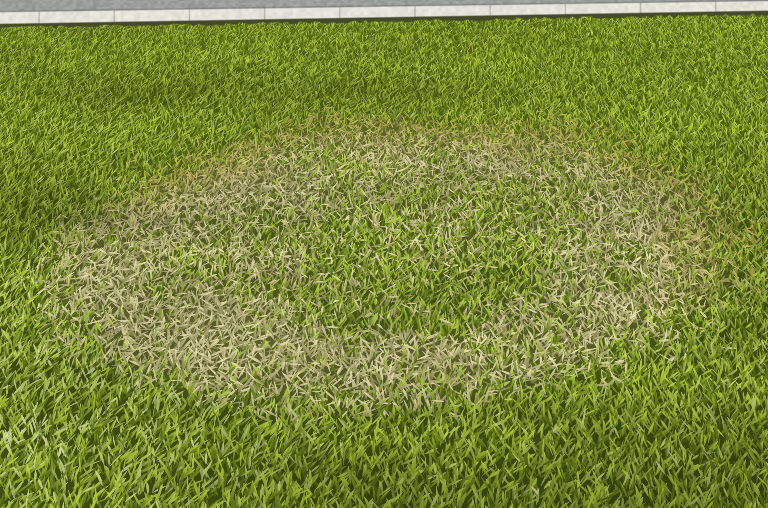
Reproduce this texture procedurally as a WebGL 1 fragment shader.

```glsl
precision highp float;
// A sunlit lawn with a dry oval ring of straw, below a pale kerb and a strip of road.
uniform vec2 u_resolution;

const float HORIZON = 1.50;               // height where the ground would vanish
const float BLADE_FREQ = 46.0;            // blade cells per ground unit
const float BLADE_WIDTH = 0.095;          // half width, in cells
const float LEAN = 0.22;                  // mean tilt of the blades
const float UPRIGHT = 0.7;                // how far blades ignore the fanning of the ground
const vec2 RING_CENTER = vec2(0.770, 0.485);
const vec2 RING_RADII = vec2(0.700, 0.290);
const float RING_TILT = 0.06;
const vec3 SHADE_GREEN = vec3(0.19, 0.24, 0.05);
const vec3 SHADE_STRAW = vec3(0.31, 0.31, 0.14);
const vec3 GRASS_DARK = vec3(0.33, 0.42, 0.07);
const vec3 GRASS_LIGHT = vec3(0.63, 0.72, 0.22);
const vec3 STRAW_DARK = vec3(0.49, 0.48, 0.28);
const vec3 STRAW_LIGHT = vec3(0.86, 0.83, 0.65);
const vec3 STRAW_BROWN = vec3(0.60, 0.53, 0.24);
const vec3 GLINT = vec3(0.80, 0.84, 0.64);
const vec3 ROAD = vec3(0.61, 0.62, 0.61);
const vec3 KERB = vec3(0.89, 0.89, 0.85);

vec4 hash4(vec3 p) {
  vec4 q = fract(p.xyzx * vec4(0.1031, 0.1030, 0.0973, 0.1099));
  q += dot(q, q.wzxy + 33.33);
  return fract((q.xxyz + q.yzzw) * q.zywx);
}

float noise(vec2 p) {
  vec2 i = floor(p), f = fract(p);
  f = f * f * (3.0 - 2.0 * f);
  float a = hash4(vec3(i, 7.0)).x;
  float b = hash4(vec3(i + vec2(1.0, 0.0), 7.0)).x;
  float c = hash4(vec3(i + vec2(0.0, 1.0), 7.0)).x;
  float d = hash4(vec3(i + 1.0, 7.0)).x;
  return mix(mix(a, b, f.x), mix(c, d, f.x), f.y);
}

float fbm(vec2 p) {
  return 0.55 * noise(p) + 0.30 * noise(p * 2.1 + 17.0) + 0.15 * noise(p * 4.3 + 41.0);
}

float blob(vec2 p, vec2 center, vec2 size) {
  vec2 d = (p - center) / size;
  return exp(-dot(d, d));
}

// x: share of dry blades, y: how brown the straw is
vec2 dryness(vec2 p) {
  float c = cos(RING_TILT), s = sin(RING_TILT);
  vec2 d = p - RING_CENTER;
  vec2 e = vec2(c * d.x + s * d.y, c * d.y - s * d.x) / RING_RADII;
  float clumps = fbm(p * vec2(9.0, 13.0)) - 0.5;
  float r = length(e) + 0.22 * clumps;
  float inside = 1.0 - smoothstep(0.80, 1.10, r);
  float rim = smoothstep(0.28, 0.80, r + 0.25 * clumps);
  float dry = mix(0.36, 0.76, rim) + 0.6 * clumps;
  dry += 0.20 * blob(p, vec2(0.30, 0.37), vec2(0.28, 0.15));
  dry += 0.12 * blob(p, vec2(1.20, 0.56), vec2(0.15, 0.10));
  dry -= 0.28 * blob(p, vec2(0.90, 0.43), vec2(0.12, 0.06));
  float brown = smoothstep(0.68, 1.0, r) * smoothstep(-0.25, 0.45, e.y + 0.45 * e.x);
  brown *= 1.0 - 0.8 * blob(p, vec2(1.20, 0.57), vec2(0.13, 0.08));
  return vec2(clamp(dry, 0.04, 0.95) * inside, brown);
}

vec3 lawn(vec2 p) {
  float h = HORIZON - p.y;
  vec2 ground = vec2((p.x - 0.75) / h, -log(h));
  float shear = UPRIGHT * ground.x;
  float px = BLADE_FREQ / (h * u_resolution.y);
  vec2 dry = dryness(p);
  float far = smoothstep(0.45, 1.0, p.y);

  // broad light and shade
  float tone = 1.03 + 0.03 * far + 0.20 * (fbm(p * vec2(4.0, 16.0)) - 0.5);
  tone -= 0.13 * blob(p, vec2(0.45, 0.82), vec2(0.70, 0.035));
  tone -= 0.14 * blob(p, vec2(0.08, 0.59), vec2(0.24, 0.06));
  tone -= 0.15 * (1.0 - smoothstep(0.0, 0.24, p.y)) * smoothstep(0.1, 0.7, p.x);
  float haze = blob(p, vec2(0.05, 0.20), vec2(0.40, 0.25));

  vec3 shade = mix(SHADE_GREEN, SHADE_STRAW, dry.x);
  vec3 col = mix(shade, mix(GRASS_DARK, STRAW_DARK, dry.x), 0.25 + 0.45 * far);

  // stacked layers of tapered blades
  for (int layer = 0; layer < 8; layer++) {
    float k = float(layer);
    vec2 g = ground * BLADE_FREQ * (1.0 + 0.06 * k) + vec2(101.3, 127.7) + k * 3.71;
    vec2 cell = floor(g);
    for (int j = 0; j < 9; j++) {
      vec2 id = cell + vec2(mod(float(j), 3.0), floor(float(j) / 3.0)) - 1.0;
      vec4 rnd = hash4(vec3(id, k + 1.0));
      vec4 look = hash4(vec3(id, k + 23.0));
      float straw = step(look.x, dry.x);
      float angle = LEAN + (rnd.z - 0.5) * mix(1.9, 2.9, straw);
      vec2 dir = vec2(sin(angle), cos(angle));
      vec2 d = g - id - rnd.xy;
      d.x -= shear * d.y;
      float halfLen = 0.45 + 0.45 * rnd.w;
      float t = dot(d, dir) / halfLen;
      float across = abs(d.x * dir.y - d.y * dir.x + 0.10 * t * t * (look.w - 0.5));
      float w = BLADE_WIDTH * (0.6 + 0.7 * look.w) * max(1.0 - t * t, 0.0);
      float cover = 1.0 - smoothstep(w - 0.6 * px, w + 0.6 * px, across);
      cover *= 1.0 - smoothstep(0.85, 1.0, abs(t));
      float lit = clamp(look.y * 0.95 - 0.05 + 0.22 * t + 0.03 * k, 0.0, 1.0);
      vec3 green = mix(GRASS_DARK, GRASS_LIGHT, lit) * (0.82 + 0.25 * lit);
      float shine = smoothstep(0.80 - 0.25 * haze, 1.0, look.z);
      green = mix(green, GLINT, (0.55 + 0.30 * haze) * shine * (1.0 - 0.5 * far));
      vec3 hay = mix(STRAW_DARK, STRAW_LIGHT, lit);
      hay = mix(hay, STRAW_BROWN * (0.75 + 0.5 * lit), dry.y * 0.75);
      col = mix(col, mix(green, hay, straw), cover * 0.92);
    }
  }
  return col * tone;
}

void main() {
  vec2 p = gl_FragCoord.xy / u_resolution.y;
  float u = gl_FragCoord.x / u_resolution.x;
  float px = 1.0 / u_resolution.y;
  float depth = 1.0 - p.y;
  vec3 col = lawn(p);

  // kerb, its joints and shadow, then the road
  float kerbTop = mix(0.024, 0.002, u);
  float kerbBottom = mix(0.047, 0.021, u);
  float edge = kerbBottom + 0.005 + 0.006 * noise(vec2(p.x * 110.0, 3.0));
  col = mix(vec3(0.27, 0.29, 0.17), col, smoothstep(edge - px, edge + px, depth));
  float joint = abs(fract(p.x / 0.148 + 0.98) - 0.5) * 0.148;
  vec3 stone = KERB * (0.96 + 0.08 * noise(p * 150.0));
  stone *= mix(0.82, 1.0, smoothstep(0.0, 0.003, joint));
  col = mix(stone, col, smoothstep(kerbBottom - px, kerbBottom + px, depth));
  vec3 road = ROAD * (0.92 + 0.16 * noise(p * vec2(150.0, 260.0)));
  road *= mix(0.80, 1.0, smoothstep(0.0, 0.005, kerbTop - depth));
  col = mix(road, col, smoothstep(kerbTop - px, kerbTop + px, depth));
  gl_FragColor = vec4(clamp(col, 0.0, 1.0), 1.0);
}
```
